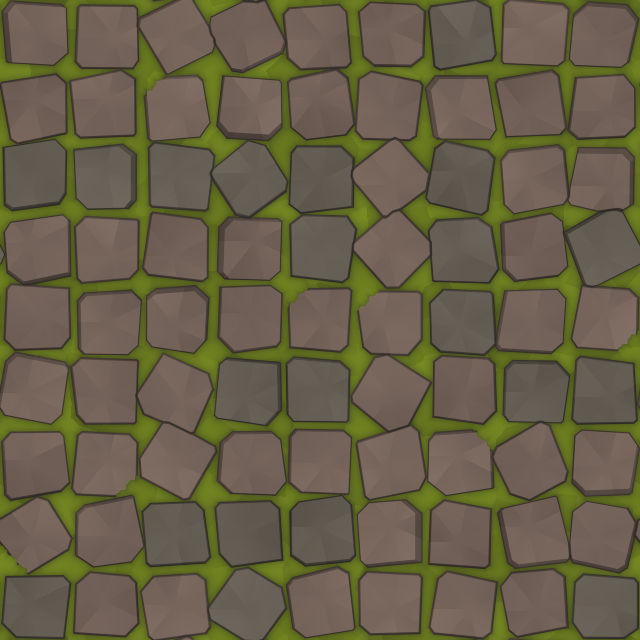
A three.js fragment shader for this texture:

```glsl
// Irregular bevelled cobblestones in a 9 by 9 tiling grid, bedded in green moss.
varying vec2 vUv;

const float GRID = 9.0;              // stones across and down
const float MOSS_GRID = 18.0;        // moss facets across and down
const float HALF_SIDE = 0.452;       // all lengths below are in grid cells
const float CORNER_CUT = 0.565;
const float OFFSET = 0.07;
const float BEVEL = 0.031;
const float BEVEL_MIN = 0.016;
const float SEAM = 0.018;
const float SOFT = 0.009;
const float SHADOW_REACH = 0.045;
const float FACETS = 7.0;
const float GREY_SHARE = 0.30;
const float BURIED_SHARE = 0.07;
const float PI = 3.14159;
const vec3 BROWN = vec3(0.455, 0.388, 0.352);
const vec3 GREY = vec3(0.390, 0.362, 0.325);
const vec3 MOSS_LIGHT = vec3(0.445, 0.515, 0.125);
const vec3 MOSS_SHADOW = vec3(0.170, 0.180, 0.110);

float hash(vec2 cell, float salt) {
  return fract(sin(dot(cell, vec2(12.99, 78.23)) + salt * 37.71) * 43758.5);
}

vec2 direction(float angle) {
  return vec2(cos(angle), sin(angle));
}

// Returns outline distance, top face distance and tone of the nearest bevel.
vec3 stone(vec2 p, vec2 id) {
  float turn = (hash(id, 1.0) - 0.5) * (hash(id, 2.0) < 0.22 ? 1.5 : 0.28);
  vec2 lean = direction(2.0 * PI * hash(id, 3.0)) * 0.075 * pow(hash(id, 4.0), 3.0);
  float outline = -1.0;
  float top = -1.0;
  float tone = 1.0;

  // Four sides alternate with four cut corners.
  for (int k = 0; k < 8; k++) {
    float side = float(k);
    float corner = mod(side, 2.0);
    float jitter = hash(id, 10.0 + side) - 0.5;
    float reach = mix(HALF_SIDE + 0.035 * jitter, CORNER_CUT + 0.11 * jitter, corner);
    float skew = (hash(id, 20.0 + side) - 0.5) * 0.24;
    vec2 normal = direction(side * PI / 4.0 + turn + skew);
    float plane = dot(p, normal) - reach;
    float face = plane + max(BEVEL_MIN, BEVEL + dot(normal, lean));
    outline = max(outline, plane);
    if (face > top) {
      top = face;
      tone = 0.61 + 0.10 * hash(id, 30.0 + side) + 0.05 * normal.y;
    }
  }

  // Moss creeps with a ragged edge over one corner of a few stones.
  if (hash(id, 5.0) < BURIED_SHARE) {
    vec2 n = direction(PI / 4.0 + floor(4.0 * hash(id, 6.0)) * PI / 2.0);
    float along = dot(p, vec2(-n.y, n.x));
    float ragged = 0.018 * sin(along * 31.0) + 0.010 * sin(along * 67.0 + 2.0);
    outline = max(outline, dot(p, n) - 0.43 + ragged);
  }
  return vec3(outline, top, tone);
}

// Faint wedges fanning out from an off-centre point, plus a slight tilt.
float facetTone(vec2 p, vec2 id) {
  vec2 q = p - 0.25 * (vec2(hash(id, 40.0), hash(id, 41.0)) - 0.5);
  float sector = (atan(q.y, q.x) / (2.0 * PI) + 0.5) * FACETS;
  float wedge = mod(floor(sector), FACETS);
  float shade = hash(id, 50.0 + wedge) - 0.5;
  shade += (hash(id, 60.0 + wedge) - 0.5) * (fract(sector) - 0.5);
  float tilt = dot(p, direction(2.0 * PI * hash(id, 42.0)));
  return 1.0 + 0.10 * shade * smoothstep(0.0, 0.25, length(q)) + 0.06 * tilt;
}

// Cellular facets, each with its own tone and slope.
float mossTone(vec2 uv) {
  vec2 p = uv * MOSS_GRID;
  float nearest = 9.0;
  float tone = 0.0;
  for (int y = -1; y <= 1; y++) for (int x = -1; x <= 1; x++) {
    vec2 cell = floor(p) + vec2(float(x), float(y));
    vec2 id = mod(cell, MOSS_GRID);
    vec2 q = p - cell - vec2(hash(id, 70.0), hash(id, 71.0));
    if (dot(q, q) < nearest) {
      nearest = dot(q, q);
      tone = 0.09 * (hash(id, 72.0) - 0.5) + 0.07 * dot(q, direction(2.0 * PI * hash(id, 73.0)));
    }
  }
  return 1.0 + tone + 0.03 * sin(2.0 * PI * (uv.x * 3.0 + uv.y)) * sin(2.0 * PI * (uv.y * 4.0 - uv.x));
}

void main() {
  vec2 p = vUv * GRID;
  vec3 best = vec3(9.0);
  float second = 9.0;
  float occlusion = 0.0;
  vec2 bestId = vec2(0.0);
  vec2 bestPos = vec2(0.0);

  // Find the two closest stones and gather their shadows.
  for (int y = -1; y <= 1; y++) for (int x = -1; x <= 1; x++) {
    vec2 cell = floor(p) + vec2(float(x), float(y));
    vec2 id = mod(cell, GRID);
    vec2 local = p - cell - 0.5 - OFFSET * (vec2(hash(id, 7.0), hash(id, 8.0)) - 0.5);
    vec3 s = stone(local, id);
    occlusion += exp(-max(s.x, 0.0) / SHADOW_REACH);
    if (s.x < best.x) {
      second = best.x;
      best = s;
      bestId = id;
      bestPos = local;
    } else second = min(second, s.x);
  }

  vec3 moss = mix(MOSS_SHADOW, MOSS_LIGHT, exp(-0.5 * occlusion)) * mossTone(vUv);

  // Top face, dark bevel and the seam where stones touch.
  float seam = 0.5 * (best.x - second);
  float top = max(best.y, seam + SEAM);
  vec3 rock = hash(bestId, 9.0) < GREY_SHARE ? GREY : BROWN;
  rock *= (0.96 + 0.08 * hash(bestId, 43.0)) * facetTone(bestPos, bestId);
  float depth = smoothstep(-0.035, 0.0, max(best.x, seam));
  vec3 bevel = rock * best.z * mix(1.06, 0.72, depth);
  rock = mix(rock, bevel, smoothstep(-SOFT, SOFT, top));

  gl_FragColor = vec4(mix(rock, moss, smoothstep(-SOFT, SOFT, best.x)), 1.0);
}
```
